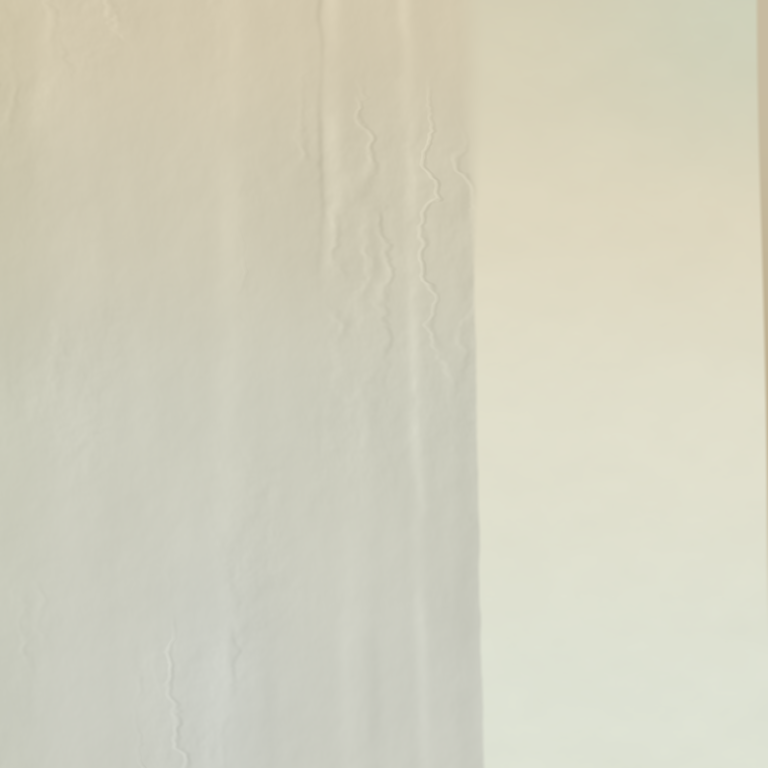
Give the GLSL for this texture, as a three.js fragment shader.

```glsl
varying vec2 vUv;

// Plaster on the left, from top to bottom
const vec3 PLASTER_TOP = vec3(0.822, 0.782, 0.680);
const vec3 PLASTER_UPPER = vec3(0.808, 0.786, 0.700);
const vec3 PLASTER_MIDDLE = vec3(0.800, 0.800, 0.742);
const vec3 PLASTER_BOTTOM = vec3(0.794, 0.800, 0.758);

// Smooth panel on the right, from top to bottom
const vec3 PANEL_TOP = vec3(0.836, 0.812, 0.712);
const vec3 PANEL_UPPER = vec3(0.870, 0.843, 0.748);
const vec3 PANEL_MIDDLE = vec3(0.880, 0.873, 0.798);
const vec3 PANEL_BOTTOM = vec3(0.868, 0.884, 0.828);
const vec3 CORNER_TINT = vec3(0.805, 0.818, 0.732);

const vec3 RIM_TOP = vec3(0.780, 0.735, 0.630);
const vec3 RIM_LOW = vec3(0.745, 0.690, 0.570);

const float SEAM_BOTTOM = 0.629;
const float SEAM_SLOPE = -0.018;
const float SEAM_WOBBLE = 0.006;
const float STREAK_GAIN = 0.022;
const float MOTTLE_GAIN = 0.022;
const float RELIEF_GAIN = 0.055;
const float CREASE_GAIN = 0.034;
const float PANEL_GAIN = 0.012;

float hash(vec2 p) {
  vec3 q = fract(vec3(p.xyx) * 0.1031);
  q += dot(q, q.yzx + 33.33);
  return fract((q.x + q.y) * q.z);
}

float noise(vec2 p) {
  vec2 cell = floor(p);
  vec2 f = fract(p);
  f = f * f * (3.0 - 2.0 * f);
  float low = mix(hash(cell), hash(cell + vec2(1.0, 0.0)), f.x);
  float high = mix(hash(cell + vec2(0.0, 1.0)), hash(cell + 1.0), f.x);
  return mix(low, high, f.y);
}

// Layered noise centred on zero
float fbm(vec2 p) {
  float sum = 0.0;
  float weight = 0.5;
  for (int i = 0; i < 4; i++) {
    sum += weight * (noise(p) - 0.5);
    p = p * 2.03 + 17.3;
    weight *= 0.5;
  }
  return sum;
}

vec3 verticalBlend(vec3 bottom, vec3 middle, vec3 upper, vec3 top, float y) {
  vec3 c = mix(bottom, middle, smoothstep(0.05, 0.48, y));
  c = mix(c, upper, smoothstep(0.42, 0.76, y));
  return mix(c, top, smoothstep(0.70, 1.0, y));
}

// Soft vertical band
float band(float x, float centre, float width) {
  float d = (x - centre) / width;
  return exp(-d * d);
}

// Thin broken ridges, mostly upright
float crease(vec2 p) {
  vec2 q = p * vec2(24.0, 4.5) + vec2(1.2 * fbm(p * vec2(20.0, 28.0)), 5.0);
  return smoothstep(0.78, 1.0, 1.0 - abs(2.0 * noise(q) - 1.0));
}

float relief(vec2 p) {
  return fbm(p * vec2(28.0, 20.0)) + 0.5 * fbm(p * vec2(60.0, 48.0) + 9.0);
}

// Main trowel marks, broken up along their length
float trowelMarks(vec2 p) {
  float up = smoothstep(0.55, 0.85, p.y);
  float down = 1.0 - smoothstep(0.15, 0.50, p.y);
  float x = p.x + 0.014 * fbm(p * vec2(8.0, 14.0));
  float s = 0.028 * band(x, 0.553 - 0.024 * p.y, 0.009);
  s += 0.032 * up * band(x, 0.433, 0.012);
  s -= 0.034 * up * band(x, 0.418, 0.004);
  s += 0.017 * band(x, 0.292 + 0.010 * p.y, 0.020);
  s += 0.012 * up * band(x, 0.065, 0.022);
  s -= 0.014 * band(x, 0.607, 0.016) * smoothstep(0.95, 0.60, p.y);
  s -= 0.015 * down * band(x, 0.490, 0.010);
  s += 0.013 * down * band(x, 0.455, 0.014);
  s -= 0.012 * down * band(x, 0.352 - 0.04 * p.y, 0.012);
  return s * clamp(0.9 + 1.8 * fbm(p * vec2(14.0, 11.0) + 40.0), 0.2, 1.5);
}

vec3 plaster(vec2 p) {
  vec3 c = verticalBlend(PLASTER_BOTTOM, PLASTER_MIDDLE, PLASTER_UPPER, PLASTER_TOP, p.y);
  float patches = smoothstep(-0.08, 0.16, fbm(p * vec2(9.0, 4.0) + 60.0));
  float slope = relief(p + vec2(0.004, -0.003)) - relief(p);
  float fold = crease(p + vec2(0.005, 0.0)) - crease(p);
  c += STREAK_GAIN * fbm(p * vec2(20.0, 2.6) + 3.0);
  c += MOTTLE_GAIN * fbm(p * vec2(12.0, 9.0) + 21.0);
  c += RELIEF_GAIN * slope * mix(0.6, 1.3, patches);
  c += CREASE_GAIN * fold * patches + trowelMarks(p);
  c -= vec3(0.012, 0.010, 0.018) * (1.0 - smoothstep(0.0, 0.10, p.x));
  // Cool wash low in the middle
  return c + vec3(-0.002, 0.002, 0.012) * band(p.x, 0.28, 0.08) * smoothstep(0.45, 0.1, p.y);
}

vec3 panel(vec2 p) {
  vec3 c = verticalBlend(PANEL_BOTTOM, PANEL_MIDDLE, PANEL_UPPER, PANEL_TOP, p.y);
  float corner = smoothstep(0.64, 1.0, p.x) * smoothstep(0.68, 1.0, p.y);
  c = mix(c, CORNER_TINT, 0.85 * corner);
  return c + PANEL_GAIN * (fbm(p * vec2(9.0, 16.0)) + fbm(p * vec2(30.0, 44.0)));
}

void main() {
  vec2 p = vUv;

  // Wavering seam that dissolves toward the top
  float seam = SEAM_BOTTOM + SEAM_SLOPE * p.y + SEAM_WOBBLE * fbm(vec2(2.0, p.y * 20.0));
  float softness = mix(0.0035, 0.024, smoothstep(0.62, 0.95, p.y));
  vec3 color = mix(plaster(p), panel(p), smoothstep(-softness, softness, p.x - seam));

  // Narrow rim at the far right
  float rimStart = mix(0.998, 0.985, smoothstep(0.35, 1.0, p.y));
  float rim = smoothstep(-0.003, 0.004, p.x - rimStart) * smoothstep(0.15, 0.45, p.y);
  color = mix(color, mix(RIM_LOW, RIM_TOP, smoothstep(0.5, 0.9, p.y)), rim);
  gl_FragColor = vec4(color, 1.0);
}
```
